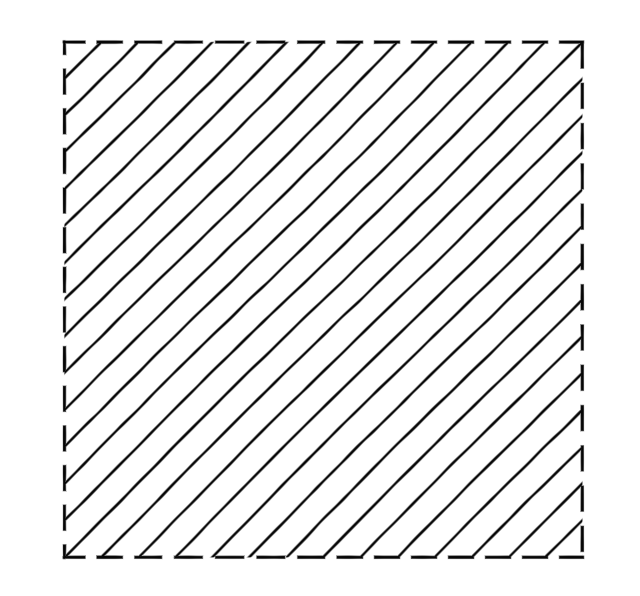
Give the GLSL for this pattern, as a WebGL 2 fragment shader.

```glsl
#version 300 es
precision highp float;
// Diagonal pen hatching inside a dashed square, black ink on white paper.

uniform vec2 u_resolution;
out vec4 fragColor;

// Lengths are fractions of the canvas height.
const vec2 BOX_MIN = vec2(0.1080, 0.0648);
const vec2 BOX_MAX = vec2(0.9772, 0.9296);
const float CELLS = 14.0;
const float HATCH_HALF_WIDTH = 0.0021;
const float FRAME_HALF_WIDTH = 0.0028;
const float DASH_HALF_LENGTH = 0.0218;
const float SOFTNESS = 0.0017;
const float PI = 3.14159265;
const vec3 PAPER = vec3(1.0);
const vec3 INK = vec3(0.025);

float hash(vec2 p) {
    vec3 q = fract(vec3(p.xyx) * 0.1031);
    q += dot(q, q.yzx + 33.33);
    return fract((q.x + q.y) * q.z);
}

// Smooth value noise in -1..1.
float noise(vec2 p) {
    vec2 cell = floor(p);
    vec2 f = fract(p);
    f = f * f * (3.0 - 2.0 * f);
    float low = mix(hash(cell), hash(cell + vec2(1.0, 0.0)), f.x);
    float high = mix(hash(cell + vec2(0.0, 1.0)), hash(cell + 1.0), f.x);
    return 2.0 * mix(low, high, f.y) - 1.0;
}

// Signed distance to soft coverage.
float coverage(float d) {
    float soft = max(SOFTNESS, 0.75 / u_resolution.y);
    return 1.0 - smoothstep(-soft, soft, d);
}

float boxDistance(vec2 p, vec2 lo, vec2 hi) {
    vec2 q = max(lo - p, p - hi);
    return max(q.x, q.y);
}

// Strokes rising to the right, one per cell; g is the position in cells.
float hatch(vec2 g, float cellSize) {
    float bow = -0.08 * sin(2.0 * PI * g.y / CELLS) * sin(PI * g.x / CELLS);
    float diagonal = g.x - g.y - bow;
    float stroke = floor(diagonal + 0.5);
    vec2 seed = vec2(stroke * 7.0 + 120.0, g.x + g.y + 40.0);
    float wobble = 0.012 * noise(seed);
    float d = abs(diagonal - stroke + wobble) * cellSize * 0.7071;
    float width = HATCH_HALF_WIDTH + 0.00025 * noise(seed * vec2(1.0, 2.3) + 17.0);
    return coverage(d - width);
}

// Row of dashes; across is a length, along, phase and period are in cells.
float dashes(float across, float along, float phase, float period, float cellSize) {
    float fromCentre = (fract((along - phase) / period + 0.5) - 0.5) * period;
    float wear = 0.0003 * noise(vec2(along * 3.0 + 60.0, phase * 9.0 + 5.0));
    vec2 q = abs(vec2(across, fromCentre * cellSize));
    q -= vec2(FRAME_HALF_WIDTH + wear, DASH_HALF_LENGTH);
    return coverage(max(q.x, q.y));
}

// Dashed border; the dash phase slides along the horizontal sides.
float frame(vec2 p, vec2 g, vec2 cellSize) {
    float slide = mix(0.22, 0.72, smoothstep(1.0, 8.0, g.x));
    float fromTop = CELLS - g.y;
    float bottom = dashes(p.y - BOX_MIN.y, g.x, slide, 1.0, cellSize.x);
    float top = dashes(p.y - BOX_MAX.y, g.x, slide, 1.0, cellSize.x);
    float left = dashes(p.x - BOX_MIN.x, fromTop, 0.0, CELLS / 13.0, cellSize.y);
    float right = dashes(p.x - BOX_MAX.x, fromTop, 0.37, 1.094, cellSize.y);
    float limit = coverage(boxDistance(p, BOX_MIN - FRAME_HALF_WIDTH, BOX_MAX + FRAME_HALF_WIDTH));
    return max(max(bottom, top), max(left, right)) * limit;
}

void main() {
    vec2 p = gl_FragCoord.xy / u_resolution.y;
    vec2 cellSize = (BOX_MAX - BOX_MIN) / CELLS;
    vec2 g = (p - BOX_MIN) / cellSize;

    float strokes = hatch(g, cellSize.x) * coverage(boxDistance(p, BOX_MIN, BOX_MAX));
    float ink = max(strokes, frame(p, g, cellSize));
    fragColor = vec4(mix(PAPER, INK, ink), 1.0);
}
```
